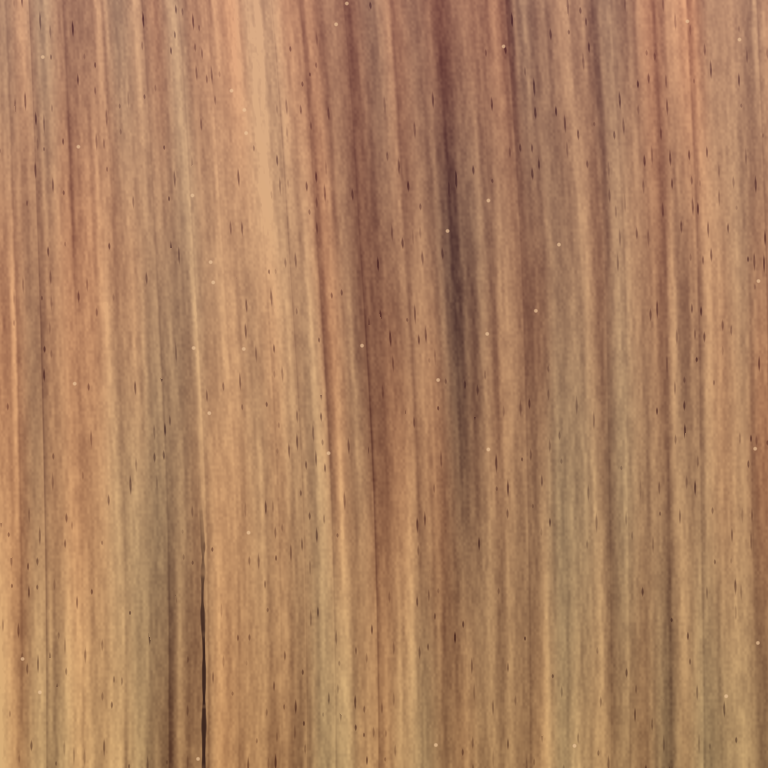
This texture is drawn by a three.js fragment shader. Its source:

```glsl
// Straight-grained brown wood veneer with growth lines, pores and a dark crack.
varying vec2 vUv;

#define DARK_WOOD vec3(0.50, 0.35, 0.27)
#define LIGHT_WOOD vec3(0.81, 0.63, 0.46)
#define CRACK_COLOR vec3(0.20, 0.12, 0.10)
#define BASE_TONE 0.59
#define BEND 0.05
#define LINE_COUNT 21.0
#define LINE_DEPTH 0.62
#define PORE_GRID vec2(85.0, 30.0)
#define PORE_SHARE 0.20
#define CRACK_X 0.262
#define HEART_X 0.605

float hash(vec2 p) {
  vec3 q = fract(p.xyx * 0.1031);
  q += dot(q, q.yzx + 33.33);
  return fract((q.x + q.y) * q.z);
}

// Smooth value noise, centred on zero
float noise(vec2 p) {
  vec2 i = floor(p);
  vec2 f = fract(p);
  f = f * f * (3.0 - 2.0 * f);
  float low = mix(hash(i), hash(i + vec2(1.0, 0.0)), f.x);
  float high = mix(hash(i + vec2(0.0, 1.0)), hash(i + 1.0), f.x);
  return mix(low, high, f.y) - 0.5;
}

// Distance across the grain, which leans left towards the top
float grainCoord(vec2 p) {
  float reach = mix(0.4, 1.0, exp(-12.0 * (p.x - 0.4) * (p.x - 0.4)));
  return p.x + BEND * reach * p.y * p.y + 0.008 * noise(p * vec2(4.0, 3.0) + 5.0);
}

// Streaks from broad bands down to single fibres
float streaks(float g, float y) {
  float tone = 0.50 * noise(vec2(g * 9.0 + 3.7, y * 0.9 + 2.3));
  tone += 0.58 * noise(vec2(g * 31.0 + 17.2, y * 1.3 + 8.1));
  tone += 0.60 * noise(vec2(g * 83.0 + 41.6, y * 2.2 + 4.7));
  tone += 0.38 * noise(vec2(g * 170.0 + 9.4, y * 5.0 + 6.2));
  tone += 0.26 * noise(vec2(g * 260.0 + 63.1, y * 45.0));
  return tone + 0.18 * noise(vec2(g, y) * vec2(330.0, 240.0) + 21.0);
}

// Dark lines with a crisp left edge and a soft fade to the right
float growthLines(float g, float y) {
  float s = g * LINE_COUNT;
  float sum = 0.0;
  for (int i = -1; i <= 1; i++) {
    float id = floor(s) + float(i);
    float center = id + 0.15 + 0.7 * hash(vec2(id, 3.0));
    float width = mix(0.05, 0.14, hash(vec2(id, 11.0)));
    float strength = hash(vec2(id, 7.0));
    strength *= 0.75 + noise(vec2(id * 7.3, y * 2.5));
    float d = (s - center) / width;
    sum += strength * smoothstep(-0.8, 0.2, d) * exp(-0.8 * max(d, 0.0));
  }
  return sum;
}

// Short dark dashes scattered along the grain, thicker in some patches
float pores(float g, float y) {
  vec2 p = vec2(g, y) * PORE_GRID;
  p.y += 9.0 * hash(vec2(floor(p.x), 19.0));
  vec2 id = floor(p);
  vec2 center = vec2(mix(0.25, 0.75, hash(id + 31.0)), 0.5);
  float halfLength = mix(0.10, 0.42, hash(id + 57.0));
  vec2 d = (fract(p) - center) / vec2(0.16, halfLength);
  float patches = 1.0 + 2.0 * noise(vec2(g * 14.0, y * 5.0) + 70.0);
  float present = step(hash(id + 83.0), PORE_SHARE * patches);
  return present * mix(0.3, 1.0, hash(id + 101.0)) * (1.0 - smoothstep(0.3, 1.1, length(d)));
}

// Rare pale flecks
float flecks(vec2 p) {
  vec2 q = p * 45.0;
  vec2 id = floor(q);
  vec2 center = 0.2 + 0.6 * vec2(hash(id + 7.0), hash(id + 43.0));
  float present = step(0.985, hash(id + 131.0));
  return present * (1.0 - smoothstep(0.05, 0.16, length(fract(q) - center)));
}

// Broken split rising from the lower edge
float crack(float g, float y) {
  float d = abs(g - CRACK_X - 0.006 * noise(vec2(y * 14.0, 2.0)));
  float width = 0.0035 + 0.003 * noise(vec2(y * 55.0, 9.0));
  float fade = 1.0 - smoothstep(0.12, 0.42, y);
  float broken = smoothstep(-0.35, 0.1, noise(vec2(y * 75.0, 27.0)) + 0.4 * fade);
  return fade * broken * (1.0 - smoothstep(0.3 * width, width, d));
}

void main() {
  float y = vUv.y;
  float g = grainCoord(vUv);

  // Tone: 0 is dark wood, 1 is light wood
  float heart = (g - HEART_X) / 0.016;
  float tone = BASE_TONE + streaks(g, y) + 0.26 * (0.45 - vUv.x);
  tone -= LINE_DEPTH * growthLines(g, y);
  tone -= 0.40 * exp(-heart * heart) * (0.8 + noise(vec2(4.0, y * 3.0)));
  tone -= 0.75 * pores(g, y);
  vec3 color = mix(DARK_WOOD, LIGHT_WOOD, clamp(tone, -0.5, 1.15));

  // Hue: red and olive streaks, pinker above and yellower below
  float redness = noise(vec2(g * 38.0 + 90.0, y * 2.0)) + noise(vec2(g * 11.0, y * 3.0) + 50.0);
  color += redness * vec3(0.035, -0.018, -0.025);
  color += (y - 0.5) * vec3(0.01, -0.015, 0.05);

  color = mix(color, CRACK_COLOR, 0.9 * crack(g, y));
  color = mix(color, vec3(0.93, 0.77, 0.60), 0.7 * flecks(vUv));
  gl_FragColor = vec4(color, 1.0);
}
```
